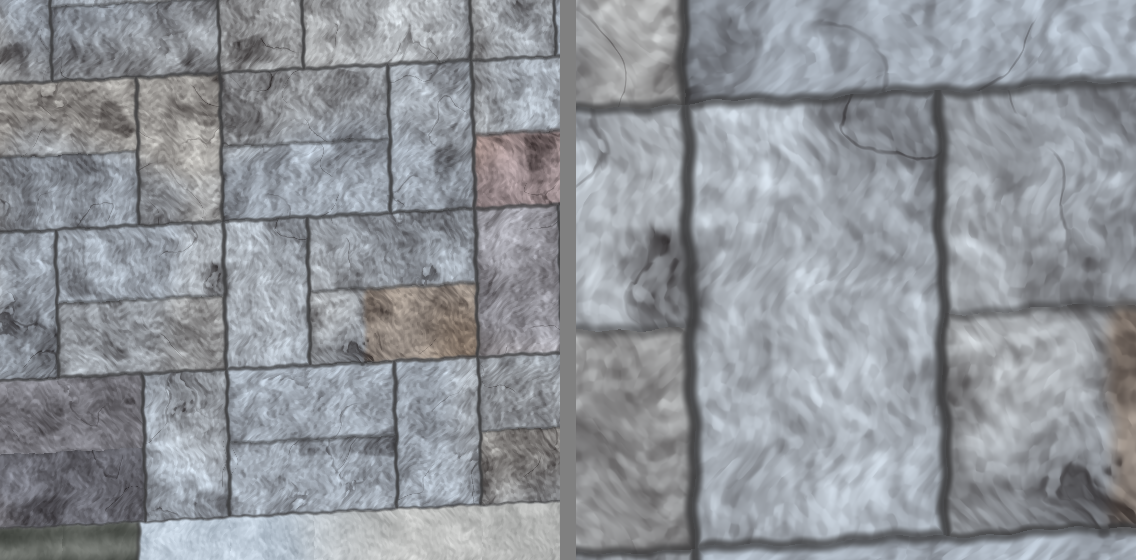
Left, the full canvas; right, a detail of the centre.
A Shadertoy shader for this texture:

```glsl
const vec2 CELL = vec2(0.150, 0.1325);       // paving module, in canvas units
const vec2 GRID_START = vec2(-0.060, 0.130);
const vec2 GRID_LEAN = vec2(0.022, 0.050);
const float JOINT_WIDTH = 0.0055;
const float GRAIN_SCALE = 16.0;
const float GRAIN_CONTRAST = 0.46;
const float RELIEF = 0.40;
const float BASE_LIGHT = 0.60;
const vec3 SHADE = vec3(0.330, 0.324, 0.332);
const vec3 LIGHT = vec3(0.760, 0.780, 0.800);
const vec3 JOINT = vec3(0.235, 0.235, 0.240);
const vec3 WARM = vec3(1.030, 0.995, 0.950);
const vec3 COOL = vec3(0.970, 1.000, 1.035);
const vec3 RED_RUST = vec3(0.96, 0.83, 0.80);
const vec3 BROWN_RUST = vec3(1.02, 0.92, 0.83);
const vec3 DARK_STONE = vec3(0.77, 0.74, 0.75);
const vec3 LEDGE_BLUE = vec3(0.73, 0.78, 0.83);
const vec3 LEDGE_GREY = vec3(0.74, 0.745, 0.74);
const vec3 MOSS = vec3(0.38, 0.395, 0.375);

struct Tile { vec2 id; vec2 edge; float inner; };

vec2 hash2(vec2 p) {
    p = vec2(dot(p, vec2(127.1, 311.7)), dot(p, vec2(269.5, 183.3)));
    return fract(sin(p) * 43758.5);
}

// Smooth cellular noise: random cell values blended by distance
float cellular(vec2 p) {
    vec2 base = floor(p);
    float sum = 0.0, total = 0.0;
    for (int j = -1; j <= 1; j++)
    for (int i = -1; i <= 1; i++) {
        vec2 cell = base + vec2(i, j);
        vec2 site = cell + 0.15 + 0.7 * hash2(cell);
        float w = 1.0 - smoothstep(0.0, 1.15, length(p - site));
        w *= w * w;
        sum += w * hash2(cell + 57.3).x;
        total += w;
    }
    return sum / max(total, 1e-4);
}

// Layered grain of the cleft stone face
float grain(vec2 p) {
    float sum = 0.0, amp = 0.38;
    p *= GRAIN_SCALE;
    for (int i = 0; i < 4; i++) {
        sum += amp * cellular(p);
        p = mat2(1.9, 0.9, -0.9, 1.9) * p + 11.7;
        amp *= 0.72;
    }
    return sum;
}

// Alternating bands: a pair of flat slabs, then one upright slab
Tile paving(vec2 g) {
    float band = floor(g.y * 0.5);
    float x = g.x - mod(band, 2.0);
    float u = mod(x, 3.0), v = mod(g.y, 2.0);
    bool upright = u > 2.0;
    vec2 size = upright ? vec2(1, 2) : vec2(2, 1);
    vec2 local = upright ? vec2(u - 2.0, v) : vec2(u, mod(v, 1.0));
    vec2 id = vec2(floor(x / 3.0) * 2.0 + float(upright), upright ? band * 2.0 : floor(g.y));
    float inner = upright ? 0.0 : 1.0 - step(0.5, abs(v - 1.0));
    return Tile(id, min(local, size - local) * CELL, inner);
}

// Soft-edged box mask in paving units
float slab(vec2 g, vec2 center, vec2 halfSize) {
    vec2 d = smoothstep(vec2(0.05), vec2(-0.05), abs(g - center) - halfSize);
    return d.x * d.y;
}

void mainImage(out vec4 fragColor, in vec2 fragCoord) {
    vec2 uv = fragCoord / iResolution.xy;
    vec2 p = vec2(uv.x, 1.0 - uv.y);
    vec2 wobble = 0.0012 * sin(p.yx * vec2(71.0, 63.0)) + 0.0008 * sin(p.yx * vec2(190.0, 230.0) + p);
    vec2 q = p + wobble;
    vec2 g = (q - GRID_START + GRID_LEAN * vec2(-q.y, q.x - 0.4)) / CELL;
    Tile tile = paving(g);
    vec2 rnd = hash2(tile.id + 3.1);

    // Each slab has its own cleft direction
    float angle = mix(-0.9, 0.9, rnd.x);
    mat2 turn = mat2(cos(angle), sin(angle), -sin(angle), cos(angle));
    vec2 bend = 0.006 * sin(p.yx * 47.0 + rnd * 6.0) + 0.003 * sin(p.yx * 113.0);
    vec2 s = turn * (p + bend) * vec2(1.35, 0.9) + rnd * 9.0;
    float h = grain(s);
    float relief = h - grain(s + vec2(0.004, -0.005));
    float cloud = cellular(p * 7.0 + rnd * 4.0);
    float tone = cellular(p * 3.5 + 21.0);

    // Stone light, broken flake lines and dark pits
    float value = BASE_LIGHT + GRAIN_CONTRAST * (h - 0.5) + RELIEF * relief;
    value += 0.16 * (cloud - 0.5) + 0.10 * (rnd.y - 0.5);
    float contour = abs(cellular(s * 11.0 + 5.0) - 0.5 + 0.25 * (h - 0.5));
    float flake = smoothstep(0.030, 0.004, contour) * smoothstep(0.48, 0.72, cellular(p * 15.0 + 8.0));
    value -= 0.13 * flake + 0.16 * smoothstep(0.76, 0.95, cellular(p * 17.0 + 40.0));
    vec3 color = mix(SHADE, LIGHT, (value - 0.33) / 0.45);
    color *= mix(COOL, WARM, smoothstep(0.25, 0.85, 0.6 * tone + 0.4 * rnd.x));

    // Rusty slabs and the large dark stone
    float dark = slab(g, vec2(0.0, 5.0), vec2(2.0, 1.0));
    color *= mix(vec3(1), RED_RUST, slab(g, vec2(7.0, 1.5), vec2(1.0, 0.5)));
    color *= mix(vec3(1), BROWN_RUST, slab(g, vec2(5.33, 3.5), vec2(0.67, 0.5)));
    color *= mix(vec3(1), mix(vec3(1), RED_RUST, 0.4), slab(g, vec2(6.5, 3.0), vec2(0.5, 1.0)));
    color *= mix(vec3(1), DARK_STONE, dark);

    // Joints, strongest on the upright lines
    float width = JOINT_WIDTH * mix(0.65, 1.25, cloud);
    vec2 seam = smoothstep(vec2(width), vec2(width * 0.15), tile.edge);
    seam *= vec2(0.85, mix(0.68, 0.42, tile.inner) * (1.0 - dark * tile.inner));
    float soft = smoothstep(0.014, 0.0, min(tile.edge.x, tile.edge.y + 0.004));
    color *= 1.0 - 0.12 * soft;
    color = mix(color, JOINT, max(seam.x, seam.y));

    // Pale ledge and mossy foot below the wall
    vec3 ledge = mix(LEDGE_BLUE, LEDGE_GREY, smoothstep(0.35, 0.75, p.x + 0.3 * (tone - 0.5)));
    ledge += 0.26 * (h - 0.5) + 0.20 * relief + 0.06 * (cloud - 0.5);
    vec3 foot = MOSS + 0.2 * (h - 0.5) + 0.07 * sin((g.y - 6.1) * 14.0 - 1.6);
    float split = smoothstep(-0.004, 0.004, q.x - 0.249);
    vec3 base = mix(foot, ledge, split);
    base = mix(base, JOINT, 0.6 * smoothstep(0.007, 0.0, abs(q.x - 0.247)));
    color = mix(color, base, smoothstep(-0.02, 0.03, g.y - 6.0));

    fragColor = vec4(clamp(color, 0.0, 1.0), 1.0);
}
```
